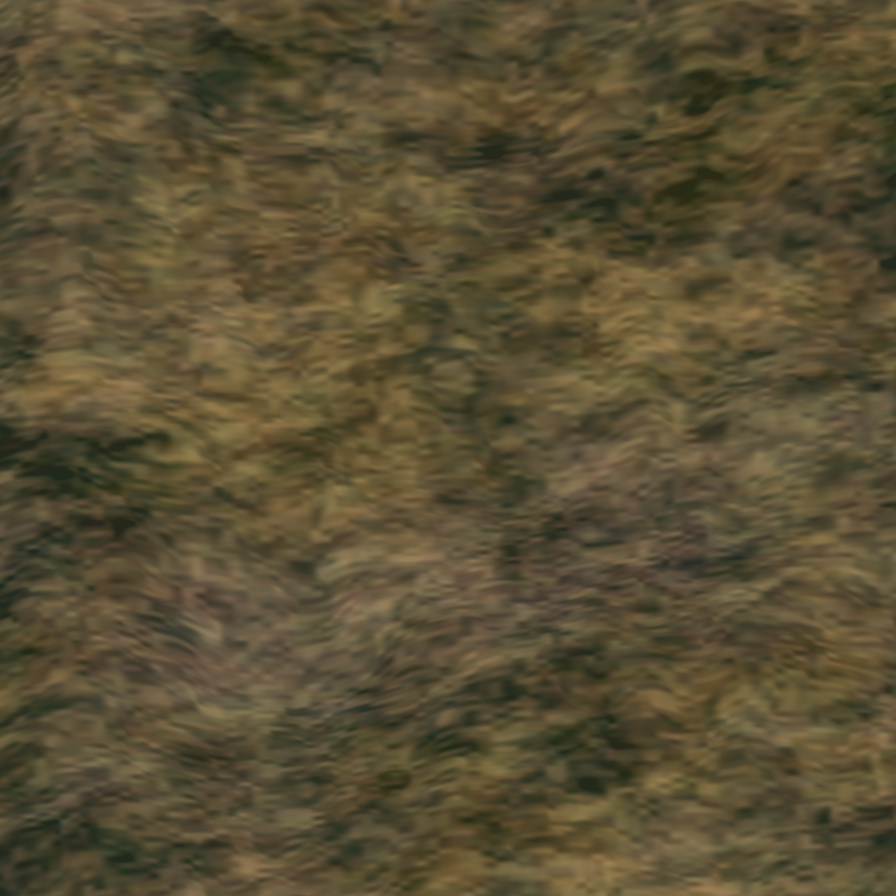
Give the GLSL for this texture, as a WebGL 1 fragment shader.

```glsl
precision highp float;
// Weathered earthy ground: streaky brown grain with ochre, mauve-grey and dark mossy patches.

uniform vec2 u_resolution;

#define OCTAVES 5
#define BASE_SCALE vec2(4.0, 6.0)
#define SCALE_STEP vec2(2.05, 2.3)
#define TILT 0.26
#define WARP 0.032
#define CONTRAST 1.0
#define CREVICE_DEPTH 1.4
#define PATCH_TINT 1.0
#define GRAIN_TINT 0.014

const vec3 EARTH = vec3(0.338, 0.300, 0.208);
const vec3 LIGHT_STEP = vec3(0.077, 0.063, 0.043);
const vec3 OCHRE_SHIFT = vec3(0.026, 0.012, -0.026);
const vec3 MAUVE_SHIFT = vec3(0.010, 0.003, 0.030);
const vec3 MOSS_SHIFT = vec3(-0.008, 0.014, 0.004);

float hash(vec2 p) {
    return fract(sin(dot(p, vec2(127.1, 311.7))) * 43758.5453);
}

// Smooth value noise in -1..1.
float noise(vec2 p) {
    vec2 cell = floor(p);
    vec2 f = fract(p);
    f = f * f * (3.0 - 2.0 * f);
    float low = mix(hash(cell), hash(cell + vec2(1.0, 0.0)), f.x);
    float high = mix(hash(cell + vec2(0.0, 1.0)), hash(cell + vec2(1.0, 1.0)), f.x);
    return mix(low, high, f.y) * 2.0 - 1.0;
}

// Leans horizontal streaks upward to the right.
vec2 lean(vec2 p, float tilt) {
    return vec2(p.x + tilt * p.y, p.y - tilt * p.x);
}

// Bends the streaks so that they wander and fray.
vec2 bend(vec2 p) {
    p.y += WARP * noise(p * vec2(4.0, 5.0) + 3.7);
    p += vec2(0.010, 0.006) * vec2(noise(p * 17.0 + 8.1), noise(p * 19.0 + 21.3));
    return p + vec2(0.004, 0.0015) * noise(p * 61.0 + 5.9);
}

// Streaks of near equal strength from broad patches to fine fibres.
float streaks(vec2 p) {
    float sum = 0.0;
    float weight = 0.8;
    float tilt = TILT;
    vec2 scale = BASE_SCALE;
    for (int i = 0; i < OCTAVES; i++) {
        sum += weight * noise(lean(p, tilt) * scale + 13.7 * float(i));
        scale *= SCALE_STEP;
        weight *= 1.09;
        tilt *= 0.72;
    }
    return sum;
}

void main() {
    vec2 uv = gl_FragCoord.xy / u_resolution;
    vec2 p = bend(uv);
    vec2 slope = lean(p, TILT);

    // Broad ochre and mauve regions with ragged borders.
    float region = noise(slope * vec2(2.6, 4.5) + 31.0)
                 + 0.6 * noise(slope * vec2(9.0, 17.0) + 47.0)
                 + 0.5 * noise(p * vec2(31.0, 70.0) + 59.0);
    float ochre = smoothstep(0.05, 1.1, region);
    float mauve = smoothstep(0.0, 1.0, -region);

    // Dark crevices gathered in a few places.
    float crevice = smoothstep(0.15, 0.7, noise(slope * vec2(11.0, 27.0) + 71.0)
                                        + 0.35 * noise(p * vec2(36.0, 85.0) + 83.0));
    crevice *= smoothstep(0.0, 0.6, noise(slope * vec2(3.5, 6.0) + 97.0));

    float tone = CONTRAST * streaks(p) + 0.45 * ochre - CREVICE_DEPTH * crevice;
    tone = clamp(tone, -2.5, 3.2);

    // Light, regional hue, mossy shadows and red-green grain.
    vec3 color = EARTH + LIGHT_STEP * tone;
    color += PATCH_TINT * (OCHRE_SHIFT * ochre + MAUVE_SHIFT * mauve);
    color += MOSS_SHIFT * smoothstep(0.4, 2.0, -tone);
    float grain = noise(p * vec2(48.0, 100.0) + 113.0) + noise(slope * vec2(14.0, 25.0) + 131.0);
    color += GRAIN_TINT * grain * vec3(1.0, -0.4, -0.2);

    gl_FragColor = vec4(clamp(color, 0.0, 1.0), 1.0);
}
```
